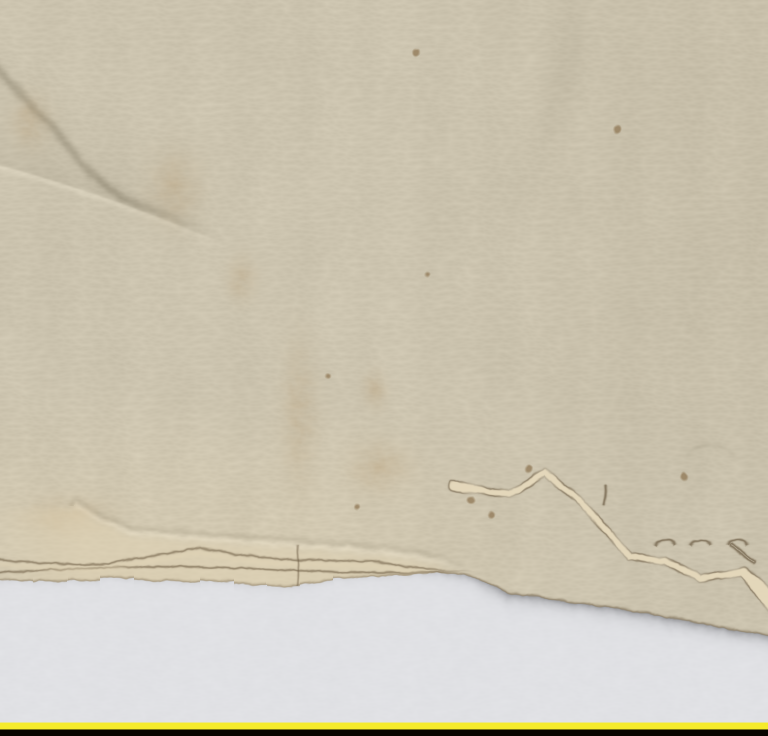
Reproduce this texture procedurally as a Shadertoy shader.

```glsl
const vec3 PAPER = vec3(.80, .768, .686);
const vec3 SHADE = vec3(.765, .73, .645);
const vec3 CREAM = vec3(.88, .828, .71);
const vec3 STAIN = vec3(.69, .57, .40);
const vec3 INK = vec3(.40, .335, .24);
const vec3 BACKDROP = vec3(.88, .883, .896);
const vec3 YELLOW = vec3(.96, .92, .17);
const vec3 BLACK = vec3(.03, .02, 0);
const float BLACK_TOP = .0085, YELLOW_TOP = .0175;
const float GRAIN = .03, MOTTLE = .01;

// Curves run left to right, in units of canvas width
const int N = 9;
const vec2 EDGE[N] = vec2[N](vec2(-.01, .204), vec2(.17, .203), vec2(.38, .197), vec2(.436, .204),
    vec2(.573, .212), vec2(.612, .208), vec2(.66, .186), vec2(.81, .164), vec2(1.01, .128));
const vec2 RIDGE[N] = vec2[N](vec2(.1, .3), vec2(.13, .282), vec2(.17, .264), vec2(.27, .256),
    vec2(.36, .25), vec2(.45, .243), vec2(.52, .237), vec2(.57, .228), vec2(.61, .21));
const vec2 SEAM[N] = vec2[N](vec2(-.01, .231), vec2(.06, .225), vec2(.13, .223), vec2(.2, .235),
    vec2(.26, .245), vec2(.32, .235), vec2(.39, .229), vec2(.48, .228), vec2(.585, .214));
const vec2 THREAD[N] = vec2[N](vec2(.59, .326), vec2(.664, .315), vec2(.71, .344), vec2(.755, .307),
    vec2(.82, .234), vec2(.866, .228), vec2(.911, .205), vec2(.968, .213), vec2(1.01, .168));
const vec2 CREASE[N] = vec2[N](vec2(-.01, .876), vec2(.04, .822), vec2(.078, .783), vec2(.11, .742),
    vec2(.143, .711), vec2(.17, .695), vec2(.2, .684), vec2(.25, .665), vec2(.3, .645));

// Specks: centre, radius
const int SPECKS = 9;
const vec3 SPECK[SPECKS] = vec3[SPECKS](vec3(.541, .89, .0036), vec3(.804, .79, .004),
    vec3(.89, .338, .004), vec3(.556, .601, .002), vec3(.427, .469, .0025), vec3(.612, .308, .004),
    vec3(.639, .289, .0035), vec3(.466, .299, .0025), vec3(.688, .347, .0035));
// Soft blots: centre, radii
const int BLOTS = 7;
const vec4 BLOT[BLOTS] = vec4[BLOTS](vec4(.315, .595, .016, .024), vec4(.488, .45, .013, .02),
    vec4(.04, .8, .022, .03), vec4(.495, .35, .035, .028), vec4(.39, .42, .02, .08),
    vec4(.225, .715, .03, .04), vec4(.09, .285, .05, .022));

float hash(vec2 p) {
    p = fract(p * vec2(.1031, .1137));
    p += dot(p, p.yx + 33.33);
    return fract((p.x + p.y) * p.x * 17.0);
}

float cellular(vec2 p) {
    float nearest = 2.0;
    for (int i = 0; i < 9; i++) {
        vec2 c = floor(p) + vec2(i % 3 - 1, i / 3 - 1);
        nearest = min(nearest, length(p - c - vec2(hash(c), hash(c + 57.0))));
    }
    return nearest;
}

float waves(vec2 p) {
    float sum = 0.0, amp = 0.5;
    for (int i = 0; i < 4; i++) {
        sum += amp * sin(p.x + 1.7 * sin(p.y)) * cos(p.y + 1.3 * sin(p.x * 0.7));
        p = mat2(1.5, 1.1, -1.1, 1.5) * p + 2.3;
        amp *= 0.6;
    }
    return sum;
}

float segment(vec2 p, vec2 a, vec2 b) {
    vec2 d = b - a;
    return length(p - a - d * clamp(dot(p - a, d) / dot(d, d), 0.0, 1.0));
}

// x: distance to the curve, y: signed height above it
vec2 trace(vec2 pts[N], vec2 p) {
    float dist = 9.0, height = pts[0].y;
    for (int i = 0; i < N - 1; i++) {
        vec2 a = pts[i], b = pts[i + 1];
        dist = min(dist, segment(p, a, b));
        height += (b.y - a.y) * clamp((p.x - a.x) / (b.x - a.x), 0.0, 1.0);
    }
    return vec2(dist, p.y - height);
}

float glow(float d, float w) { return exp(-d * d / (w * w)); }

float ramp(float a, float b, float x) {
    float t = clamp((x - a) / (b - a), 0.0, 1.0);
    return t * t * (3.0 - 2.0 * t);
}

void mainImage(out vec4 fragColor, in vec2 fragCoord) {
    float px = 1.0 / iResolution.x;
    vec2 p = fragCoord * px;
    float mottle = waves(p * 14.0), fine = waves(p * 95.0);
    vec2 q = p + .0022 * vec2(waves(p * 60.0), waves(p.yx * 75.0 + 4.0));

    // Paper tone and fibres
    vec3 c = mix(PAPER, SHADE, .45 * ramp(.45, 1.0, p.x) * ramp(.1, .6, p.y));
    c = mix(c, CREAM, .3 * ramp(.5, .22, p.y) * ramp(.9, .3, p.x));
    float fibre = cellular(p * vec2(75, 210) + mottle) - .5;
    c += GRAIN * fibre + MOTTLE * mottle + .006 * fine;
    c += .004 * (sin(p.y * 620.0 + 2.0 * mottle) + sin(p.x * 75.0 + mottle));

    // Creases and faint bends
    c -= .11 * glow(trace(CREASE, q).x, .0065) * ramp(.3, .14, p.x);
    float fold = p.y - .742 + .27 * p.x + .28 * p.x * p.x;
    float lit = glow(fold + .002, .004) - ramp(-.001, .003, fold) * exp(-max(fold, 0.0) * 28.0);
    c += .045 * lit * ramp(.33, .15, p.x);
    c -= .018 * glow(p.x - .71 - .04 * sin(p.y * 8.0), .022) * ramp(.55, .85, p.y);
    float arc = length((p - vec2(.925, .35)) * vec2(1, 1.2)) - .035;
    c -= .035 * glow(arc, .004) * ramp(.35, .38, p.y);

    // Stains and specks
    for (int i = 0; i < BLOTS; i++) {
        vec2 r = (q - BLOT[i].xy) / BLOT[i].zw;
        c = mix(c, STAIN, (.2 + .12 * fine) * exp(-dot(r, r)));
    }
    for (int i = 0; i < SPECKS; i++) {
        float d = length(q - SPECK[i].xy) - SPECK[i].z;
        c = mix(c, mix(STAIN, INK, .45), .75 * ramp(.0015 + px, -.0015, d));
    }

    // Layered folds above the torn edge
    float left = ramp(.63, .54, p.x), right = ramp(.52, .66, p.x);
    vec2 ridge = trace(RIDGE, q), seam = trace(SEAM, q);
    c = mix(c, CREAM, .55 * left * ramp(.004, -.012, ridge.y) * ramp(-.04, .12, p.x));
    c += left * (.04 * glow(ridge.x, .004) - .045 * glow(ridge.x - .007, .004) * step(0.0, ridge.y));
    float under = q.y - .2165 - .004 * sin(p.x * 11.0 - .8);
    c = mix(c, INK, left * .55 * max(glow(seam.x, .0018), glow(under, .0017)));
    c = mix(c, CREAM, left * .45 * glow(seam.y + .006, .004));
    c = mix(c, INK, .45 * glow(segment(q, vec2(.388, .195), vec2(.388, .248)), .0015));

    // Frayed tear and curled marks
    float width = .0042 + .0025 * ramp(.63, .59, p.x) + .006 * ramp(.95, 1.0, p.x);
    float rim = trace(THREAD, q).x - width;
    c = mix(c, INK, .65 * glow(rim, .0017) * (.65 + .35 * sin(p.x * 130.0)));
    c = mix(c, CREAM + .03, .85 * ramp(px, -px - .001, rim));
    float marks = min(segment(q, vec2(.789, .325), vec2(.787, .302)),
        segment(q, vec2(.952, .248), vec2(.981, .227)) - .0015);
    for (int i = 0; i < 3; i++) {
        vec2 r = q - vec2(.866 + .047 * float(i), .249);
        marks = min(marks, abs(length(r * vec2(.6, 1.2)) - .007) + max(0.0, -r.y));
    }
    c = mix(c, INK, .65 * glow(marks, .0018));

    // Torn silhouette, flaking left and shadowed right
    float flake = .008 * (hash(vec2(floor(q.x * 23.0), 7)) - .5) * ramp(.46, .4, p.x);
    float edge = trace(EDGE, q).y + flake;
    c = mix(c, INK, mix(.4, .55, right) * glow(edge, .0025));
    vec3 ground = BACKDROP + .006 * fine + .008 * fibre;
    ground -= mix(.05, .28, right) * exp(min(edge, 0.0) / mix(.004, .007, right));
    c = mix(ground, c, ramp(-px, px, edge));

    // Bottom bands
    c = mix(YELLOW, c, ramp(-px, px, p.y - YELLOW_TOP));
    c = mix(BLACK, c, ramp(-px, px, p.y - BLACK_TOP));
    fragColor = vec4(clamp(c, 0.0, 1.0), 1);
}
```
